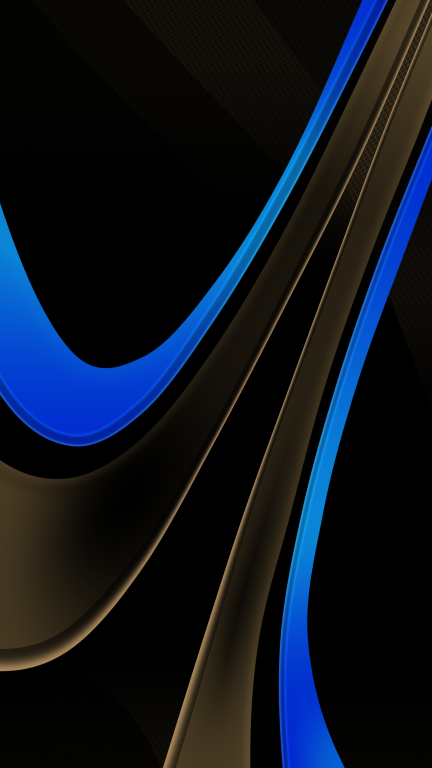
Write a Shadertoy shader that draws this background.

```glsl
// Draws glossy blue and bronze ribbons sweeping over a dark, finely meshed backdrop.

const vec2 CANVAS = vec2(0.5625, 1.0);
const vec3 BRONZE = vec3(0.37, 0.30, 0.18);
const vec3 RIM = vec3(0.78, 0.63, 0.42);
const vec3 DEEP_BLUE = vec3(0.0, 0.14, 0.81);
const vec3 SKY_BLUE = vec3(0.04, 0.52, 0.84);

// Evenly spaced spline heights; the first and last only steer the end slopes
const float[9] BLUE_TOP = float[9](-.115, .264, .458, .464, .366, .214, .007, -.215, -.436);
const float[9] BLUE_LOW = float[9](.31, .514, .581, .536, .414, .257, .074, -.117, -.31);
const float[9] BOWL_TOP = float[9](.492, .599, .622, .568, .45, .291, .1, -.1, -.3);
const float[9] BOWL_LOW = float[9](.844, .874, .844, .737, .572, .392, .205, -.006, -.22);
const float[9] STEM_LEFT = float[9](.638, .569, .501, .439, .378, .318, .264, .212, .16);
const float[9] STEM_RIGHT = float[9](.68, .612, .548, .482, .424, .379, .337, .326, .341);
const float[9] TAIL_LEFT = float[9](.694, .628, .561, .495, .438, .393, .365, .368, .391);
const float[9] TAIL_RIGHT = float[9](.729, .664, .589, .525, .465, .421, .401, .449, .573);

// Signed distance to a spline running along one axis of the given length
float edge(float across, float along, float size, float k[9]) {
    float u = clamp(along / size, 0.0, 0.9999) * 6.0;
    int i = int(u);
    float f = fract(u);
    float a = k[i], b = k[i + 1], c = k[i + 2], d = k[i + 3];
    float m1 = c - a, m2 = 2.0 * a - 5.0 * b + 4.0 * c - d, m3 = 3.0 * (b - c) + d - a;
    float value = b + 0.5 * f * (m1 + f * (m2 + f * m3));
    float slope = 3.0 * (m1 + f * (2.0 * m2 + 3.0 * f * m3)) / size;
    return (across - value) / sqrt(1.0 + slope * slope);
}

float bell(float x, float width) {
    return exp(-x * x / (width * width));
}

// Bell with separate widths on either side of its centre
float skewBell(float x, float before, float after) {
    return bell(x, x < 0.0 ? before : after);
}

float fill(float d) {
    float blur = 0.7 / iResolution.y;
    return smoothstep(-blur, blur, d);
}

// Fine woven dots
float mesh(vec2 p) {
    return 0.75 + 0.25 * sin(p.x * 800.0 + p.y * 300.0) * sin(p.y * 800.0);
}

// Soft patches of mesh in the corners
vec3 backdrop(vec2 p) {
    float bend = p.x - 0.9 * p.y - 0.25 * p.y * p.y;
    float top = smoothstep(0.34, 0.05, p.y);
    float fan = 0.05 + 0.06 * fill(bend - 0.04) + 0.12 * fill(bend - 0.16);
    fan -= 0.10 * fill(p.x - 0.33 - 0.75 * p.y);
    float side = fill(p.x - 0.36 - 0.38 * p.y) * bell(p.y - 0.36, 0.13) * 0.2;
    float arc = length(p - vec2(0.0, 1.07)) - 0.22;
    float floorGlow = smoothstep(0.84, 1.0, p.y) * (0.06 + 0.13 * fill(arc) * fill(0.24 - p.x));
    return BRONZE * mesh(p) * (fan * top + side + floorGlow);
}

// Blue gloss with a dark fold and thin light rim beside one edge
vec3 blueGloss(float glow, float rimDist, float fold) {
    vec3 col = mix(DEEP_BLUE, SKY_BLUE, clamp(glow, 0.0, 1.0));
    col *= 1.0 - 0.22 * fill(fold - rimDist);
    col += vec3(0.02, 0.10, 0.12) * bell(rimDist - fold, 0.002);
    return col + vec3(0.10, 0.20, 0.18) * bell(rimDist - 0.001, 0.002);
}

// Bronze gloss with a shaded fold and a bright rim
vec3 bronzeGloss(float light, float rimDist, float farDist, float fold, float rimWidth) {
    vec3 col = BRONZE * (light + 0.22 * bell(farDist, 0.009));
    col *= 1.0 - 0.5 * fill(fold - rimDist);
    return mix(col, RIM, 0.8 * bell(rimDist, rimWidth));
}

void mainImage(out vec4 fragColor, in vec2 fragCoord) {
    vec2 p = fragCoord / iResolution.xy * CANVAS;
    p.y = 1.0 - p.y;

    float blueTop = edge(p.y, p.x, CANVAS.x, BLUE_TOP);
    float blueLow = -edge(p.y, p.x, CANVAS.x, BLUE_LOW);
    float bowlTop = edge(p.y, p.x, CANVAS.x, BOWL_TOP);
    float bowlLow = -edge(p.y, p.x, CANVAS.x, BOWL_LOW);
    float stemLeft = edge(p.x, p.y, CANVAS.y, STEM_LEFT);
    float stemRight = -edge(p.x, p.y, CANVAS.y, STEM_RIGHT);
    float tailLeft = edge(p.x, p.y, CANVAS.y, TAIL_LEFT);
    float tailRight = -edge(p.x, p.y, CANVAS.y, TAIL_RIGHT);

    // Backdrop, dark gaps and the meshed wedge between the bronze ribbons
    vec3 col = backdrop(p);
    col *= 1.0 - 0.8 * fill(min(blueTop, bowlLow)) - 0.7 * fill(min(stemLeft, -tailLeft)) * fill(-bowlLow);
    float wedge = fill(min(-bowlLow, -stemLeft));
    col += BRONZE * wedge * mesh(p) * (0.5 * smoothstep(0.37, 0.12, p.y));

    // Wide bronze bowl with a slanted dark hollow
    vec2 h = p - vec2(0.17, 0.645);
    float hollow = bell(0.6 * h.x - 0.8 * h.y, 0.15) * bell(0.8 * h.x + 0.6 * h.y, 0.075);
    float light = 0.27 + 0.65 * smoothstep(0.28, 0.0, p.y) + 0.5 * smoothstep(0.18, 0.0, p.x);
    light *= (1.0 - 0.97 * hollow) * (0.75 + 0.25 * smoothstep(0.0, 0.03, bowlTop));
    float nearLeft = smoothstep(0.3, 0.0, p.x);
    vec3 bowl = bronzeGloss(light, bowlLow, bowlTop, 0.011 + 0.018 * nearLeft, 0.003 + 0.009 * nearLeft);
    col = mix(col, bowl, fill(min(bowlTop, bowlLow)));

    // Narrow bronze stem, darkest inside its lower half
    float core = smoothstep(0.0, 0.05, min(stemLeft, stemRight)) * skewBell(p.y - 0.77, 0.2, 0.13);
    light = 0.42 + 0.45 * smoothstep(0.3, 0.0, p.y) + 0.35 * smoothstep(0.75, 1.0, p.y);
    light *= 1.0 - 0.95 * core;
    float nearFloor = smoothstep(0.5, 1.0, p.y);
    vec3 stem = bronzeGloss(light, stemLeft, stemRight, 0.006 + 0.01 * nearFloor, 0.0025 + 0.006 * nearFloor);
    col = mix(col, stem, fill(min(stemLeft, stemRight)));

    // Blue ribbons
    float glow = skewBell(p.y - 0.26, 0.14, 0.20) + 0.12 * bell(blueTop, 0.02);
    col = mix(col, blueGloss(glow, blueLow, 0.014), fill(min(blueTop, blueLow)));
    glow = skewBell(p.y - 0.68, 0.31, 0.15) + 0.6 * smoothstep(0.88, 1.0, p.y) * smoothstep(0.0, 0.07, tailLeft);
    col = mix(col, blueGloss(glow, tailLeft, 0.008), fill(min(tailLeft, tailRight)));

    fragColor = vec4(col, 1.0);
}
```
